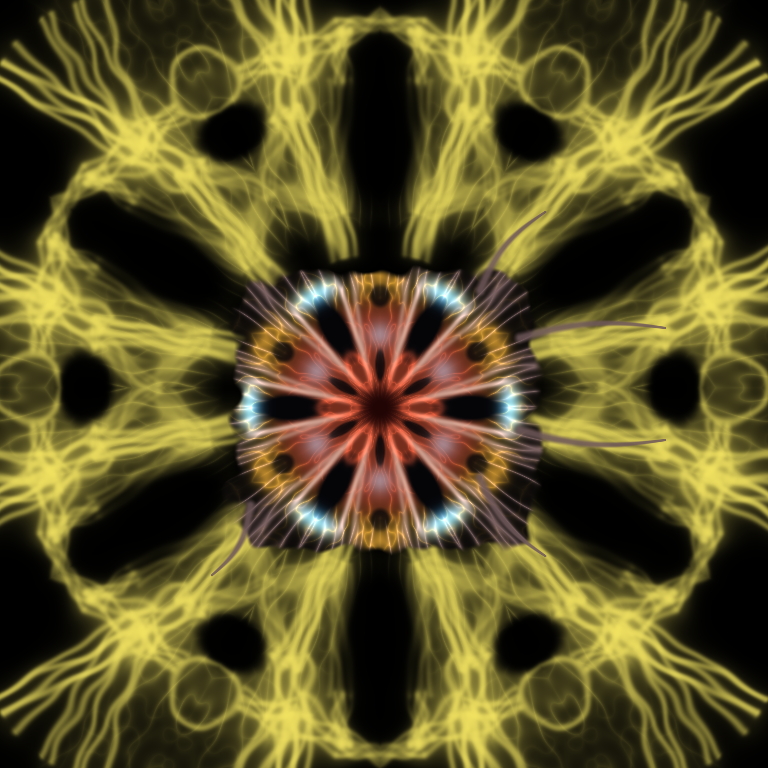
Give the GLSL for this background, as a WebGL 1 fragment shader.

```glsl
precision highp float;
// Glowing yellow kaleidoscope web around a red, white and blue star flower.
uniform vec2 u_resolution;

const float PI = 3.14159265;
const float SECTOR = PI / 3.0;
const vec2 WEB_CENTRE = vec2(-0.005, -0.005);
const vec2 FLOWER_CENTRE = vec2(-0.005, -0.031);
const vec2 PATCH_SIZE = vec2(0.195, 0.176);
const float STRAND_WIDTH = 0.0045;
const float HALO_WIDTH = 0.012;
const float WARP = 0.009;
const vec3 YELLOW = vec3(0.95, 0.89, 0.38);
const vec3 RED = vec3(0.70, 0.27, 0.17);
const vec3 MAROON = vec3(0.13, 0.02, 0.02);
const vec3 PEARL = vec3(0.90, 0.74, 0.67);
const vec3 LILAC = vec3(0.70, 0.62, 0.68);
const vec3 BLUE = vec3(0.20, 0.56, 0.76);
const vec3 GOLD = vec3(0.66, 0.48, 0.15);
const vec3 NIGHT = vec3(0.02, 0.02, 0.03);
const vec3 MAUVE = vec3(0.43, 0.34, 0.35);

vec2 slope(vec2 cell) {
  float h = 2.0 * PI * fract(sin(dot(cell, vec2(127.1, 311.7))) * 4375.85);
  return vec2(cos(h), sin(h));
}

float noise(vec2 p) {
  vec2 i = floor(p), f = fract(p), u = f * f * (3.0 - 2.0 * f), e = vec2(1, 0);
  float low = mix(dot(slope(i), f), dot(slope(i + e), f - e), u.x);
  float high = mix(dot(slope(i + e.yx), f - e.yx), dot(slope(i + 1.0), f - 1.0), u.x);
  return 1.4 * mix(low, high, u.y);
}

float ridge(vec2 p) { return exp(-7.0 * abs(noise(p))); }
float bell(float x) { return exp(-x * x); }
float spot(vec2 p, vec2 c, vec2 size) { return bell(length((p - c) / size)); }
float hole(vec2 p, float x, vec2 size) {
  return 1.0 - smoothstep(0.65, 1.15, length((p - vec2(x, 0)) / size));
}

// Radius and angle, mirrored onto 0 to 30 degrees
vec2 fold(vec2 p) {
  float a = atan(p.y, p.x + 1e-5) + 0.5 * SECTOR;
  return vec2(length(p), abs(mod(a, SECTOR) - 0.5 * SECTOR));
}

// Coordinates along and across the axis at the given angle
vec2 axis(vec2 polar, float a) {
  return polar.x * vec2(cos(polar.y - a), sin(abs(polar.y - a)));
}

float glow(float d) {
  return bell(d / STRAND_WIDTH) + 0.18 * exp(-d / HALO_WIDTH);
}

// Five wavy filaments from a to b, spread at each end
float bundle(vec2 p, vec2 a, vec2 b, float spreadA, float spreadB) {
  vec2 d = b - a, n = normalize(vec2(-d.y, d.x));
  float along = dot(p - a, d) / dot(d, d), t = clamp(along, 0.0, 1.0), sum = 0.0;
  for (int i = 0; i < 5; i++) {
    float k = float(i) * 0.5 - 1.0;
    float across = dot(p - a, n) - k * mix(spreadA, spreadB, t) - 0.006 * sin(t * 5.0 + k * 7.0);
    sum += glow(length(vec2(across, (along - t) * length(d))));
  }
  return 0.5 * sum;
}

vec3 web(vec2 p) {
  vec2 polar = fold(p), w = axis(polar, 0.0), s = axis(polar, 0.5 * SECTOR);
  vec2 q = w + WARP * vec2(noise(w * 19.0), noise(w * 19.0 + 7.3));
  vec2 node = vec2(0.427, 0.115), arch = vec2(0.425, 0.185), bend = vec2(0.37, 0.155);

  // Main strands, arches, crossings and outward fans
  float light = bundle(q, vec2(0.17, 0.045), vec2(0.37, 0.078), 0.01, 0.016);
  light += bundle(q, vec2(0.36, 0.075), node, 0.018, 0.026);
  light += 0.4 * bundle(q, vec2(0.22, 0.07), bend, 0.006, 0.014);
  light += 0.7 * bundle(q, bend, arch, 0.008, 0.012);
  light += 0.9 * bundle(q, arch, vec2(0.413, 0.245), 0.012, 0.008);
  light += 0.7 * bundle(q, node, arch, 0.03, 0.012);
  light += 0.4 * bundle(q, vec2(0.293, -0.01), vec2(0.375, 0.075), 0.004, 0.016);
  light += 0.3 * bundle(q, vec2(0.293, 0), vec2(0.235, 0.06), 0.008, 0.014);
  light += 0.7 * bundle(q, node, vec2(0.445, 0.045), 0.02, 0.012);
  light += 0.9 * bundle(q, node, vec2(0.63, 0.105), 0.024, 0.045);
  light += bundle(q, node, vec2(0.61, 0.215), 0.02, 0.024);
  light += 0.5 * glow(abs(length(q - vec2(0.458, 0)) - 0.042));
  light += 0.45 * spot(w, node, vec2(0.045)) + 0.4 * spot(w, vec2(0.272, 0.035), vec2(0.022));

  // Translucent veils and fibres between the dark openings
  float gap = max(hole(s, 0.355, vec2(0.135, 0.063)), hole(s, 0.6, vec2(0.13, 0.075)));
  gap = max(gap, hole(w, 0.384, vec2(0.038, 0.05)));
  float fibres = ridge(polar * vec2(9, 15) + 0.5 * noise(w * 16.0)) + 0.5 * ridge(q * 25.0);
  float veil = smoothstep(0.2, 0.25, polar.x) * (1.0 - smoothstep(0.08, 0.16, w.y));
  veil *= 1.0 - 0.5 * smoothstep(0.46, 0.54, polar.x);
  light += veil * (1.0 - gap) * (0.13 + 0.26 * fibres);
  light *= (1.0 - 0.8 * gap) * smoothstep(0.13, 0.22, polar.x);
  return YELLOW * pow(1.0 - exp(-1.4 * light), 1.2);
}

vec3 flower(vec2 p) {
  vec2 polar = fold(p), w = axis(polar, 0.0), s = axis(polar, 0.5 * SECTOR);
  float r = polar.x, fibres = ridge(polar * vec2(28, 9) + 0.4 * noise(w * 50.0));
  vec3 c = mix(RED * (0.65 + 0.4 * fibres), GOLD * (0.3 + 0.7 * fibres), smoothstep(0.11, 0.16, r));
  c = mix(c, NIGHT, smoothstep(0.165, 0.205, r) * 0.85);

  // Dark petals and throat
  float dark = max(hole(w, 0.118, vec2(0.05, 0.02)), 0.85 * hole(s, 0.056, vec2(0.024, 0.007)));
  c = mix(c, NIGHT, max(dark, 0.75 * hole(s, 0.146, vec2(0.016, 0.014))));
  c = mix(MAROON, c, smoothstep(0.008, 0.045, r));

  // Pale rays, petal outlines, ovals and outer wisps
  float ray = bell((w.y - 0.21 * w.x) / 0.004) + 0.6 * bell((s.y - 0.008 - 0.17 * s.x) / 0.004);
  ray *= smoothstep(0.02, 0.11, r) * (1.0 - smoothstep(0.15, 0.19, r));
  c = mix(c, PEARL, min(0.8 * ray, 1.0));
  c += RED * 0.4 * bell((length((w - vec2(0.055, 0)) / vec2(0.025, 0.011)) - 1.0) / 0.25);
  c = mix(c, LILAC, 0.75 * spot(s, vec2(0.095, 0), vec2(0.017)));
  c += MAUVE * smoothstep(0.14, 0.17, r) * ridge(vec2(r * 12.0, polar.y * 13.0));

  // Blue tips and golden points
  c += BLUE * spot(w, vec2(0.169, 0.004), vec2(0.014, 0.026));
  return c + GOLD * 0.6 * spot(s, vec2(0.172, 0), vec2(0.014, 0.022));
}

// Tapered curling wisp rooted at a
float wisp(vec2 p, vec2 a, vec2 b) {
  vec2 d = b - a;
  float t = clamp(dot(p - a, d) / dot(d, d), 0.0, 1.0);
  vec2 curl = normalize(vec2(-d.y, d.x)) * 0.012 * sin(PI * t);
  return 0.85 - 0.85 * smoothstep(0.001, 0.01 - 0.008 * t, length(p - a - d * t - curl));
}

void main() {
  vec2 p = (gl_FragCoord.xy - 0.5 * u_resolution) / min(u_resolution.x, u_resolution.y);
  vec2 f = p - FLOWER_CENTRE, m = vec2(p.x, abs(p.y));
  vec3 colour = web(p - WEB_CENTRE);

  // Ragged patch holding the flower
  vec2 box = abs(f - vec2(0.008, -0.005)) - PATCH_SIZE + 0.05;
  float edge = length(max(box, 0.0)) - 0.05 + 0.018 * noise(f * 32.0);
  colour = mix(colour, flower(f), 1.0 - smoothstep(-0.006, 0.006, edge));

  // Wisps escaping the patch
  float wisps = max(wisp(m, vec2(0.125, 0.122), vec2(0.21, 0.224)), wisp(m, vec2(0.177, 0.06), vec2(0.366, 0.073)));
  wisps = max(wisps, wisp(p, vec2(-0.174, -0.158), vec2(-0.224, -0.249)));
  gl_FragColor = vec4(min(mix(colour, MAUVE, wisps), 1.0), 1.0);
}
```
